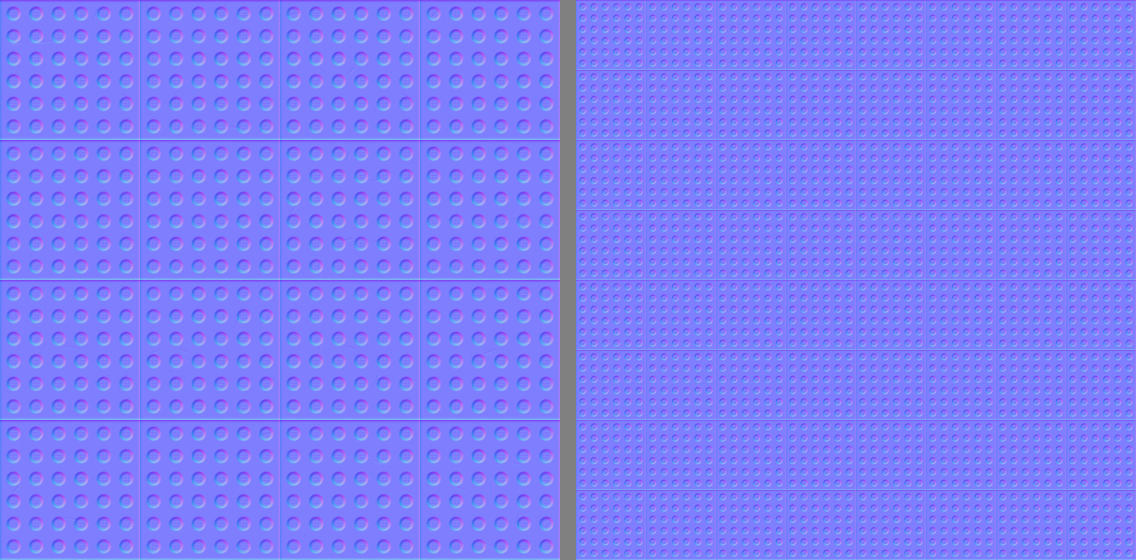
Left: one tile. Right: repeated 2 by 2.
Reproduce this texture map procedurally as a WebGL 2 fragment shader.

```glsl
#version 300 es
precision highp float;

uniform vec2 u_resolution;
out vec4 outColor;

const float TILES = 4.0;
const float STUD_PITCH = 0.161;

float hash(vec2 p) {
    vec3 q = fract(p.xyx * vec3(0.1031, 0.1030, 0.0973));
    q += dot(q, q.yzx + 33.33);
    return fract((q.x + q.y) * q.z);
}

// Slope of a raised stud: flat top, rounded shoulder, faint grip pattern
vec2 studSlope(vec2 tilePos, vec2 tileId) {
    vec2 grid = (tilePos - 0.5) / STUD_PITCH;
    vec2 id = clamp(floor(grid), -3.0, 2.0);
    vec2 d = (grid - id - 0.5) * STUD_PITCH;
    float r = length(d);
    float shoulder = smoothstep(0.025, 0.042, r) * (1.0 - smoothstep(0.045, 0.057, r));
    float strength = 0.45 + 0.05 * (hash(id + 7.0 * tileId + 40.0) - 0.5);
    vec2 slope = strength * shoulder * d / max(r, 0.001);
    float top = 1.0 - smoothstep(0.022, 0.031, r);
    return slope + 0.06 * top * sin(d * 6.2832 / 0.02);
}

// Slope of the narrow bevel that falls into the joint between tiles
vec2 jointSlope(vec2 tilePos, float pixel) {
    vec2 edge = 0.5 - abs(tilePos - 0.5);
    vec2 bevel = exp(-pow(edge / 0.011, vec2(2.0)));
    vec2 crease = smoothstep(vec2(0.0), vec2(0.6 * pixel), edge);
    return vec2(0.32, 0.48) * bevel * crease * sign(tilePos - 0.5);
}

// Sparse short scratches, each kept inside its own cell
vec2 scratchSlope(vec2 uv) {
    vec2 cell = uv * 20.0;
    vec2 id = floor(cell);
    float angle = 6.2832 * hash(id + 3.0);
    vec2 along = vec2(cos(angle), sin(angle));
    vec2 across = vec2(-along.y, along.x);
    vec2 center = 0.4 + 0.2 * vec2(hash(id + 11.0), hash(id + 29.0));
    vec2 d = fract(cell) - center;
    float t = dot(d, across) / 0.04;
    float reach = 1.0 - smoothstep(0.1, 0.3, abs(dot(d, along)));
    float present = step(0.86, hash(id + 57.0));
    return across * 0.18 * present * reach * t * exp(-t * t);
}

void main() {
    vec2 uv = gl_FragCoord.xy / u_resolution;
    vec2 tilePos = fract(uv * TILES);
    vec2 tileId = floor(uv * TILES);
    float pixel = TILES / min(u_resolution.x, u_resolution.y);

    vec2 slope = studSlope(tilePos, tileId) + jointSlope(tilePos, pixel) + scratchSlope(uv);

    // Fine surface grain
    vec2 grainId = floor(uv * 256.0);
    slope += 0.012 * (vec2(hash(grainId), hash(grainId + 311.0)) - 0.5);

    // Encode with green pointing down
    vec3 normal = vec3(slope.x, -slope.y, sqrt(max(1.0 - dot(slope, slope), 0.0)));
    outColor = vec4(normal * 0.5 + vec3(0.495, 0.495, 0.495), 1.0);
}
```
